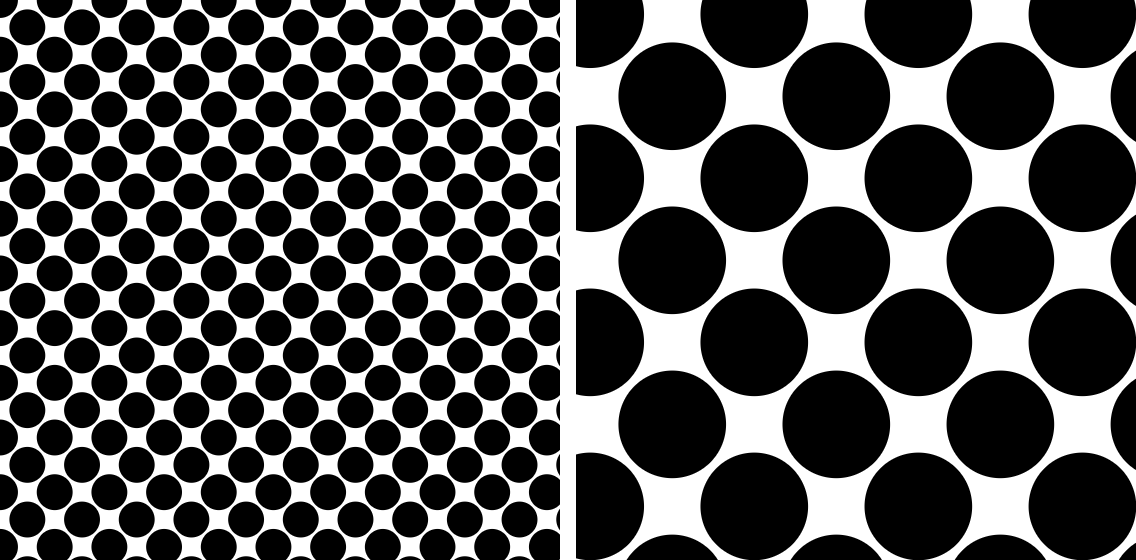
Left: the whole. Right: its middle third, enlarged.
A three.js fragment shader for this pattern:

```glsl
// Black dots on white, set in a staggered (checkerboard) lattice.
// Each square cell holds a dot at its corners and one at its centre;
// the distance to the nearest dot gives a smooth-edged disc.

varying vec2 vUv;

// Distance from p to the nearest point of the unit grid
float gridPointDistance(vec2 p) {
  return length(fract(p + 0.5) - 0.5);
}

void main() {
  // Cells of 10.24 per side, with a dot centred on the upper left corner
  vec2 cell = (vUv - vec2(0.0, 1.0)) * 10.24;

  // Corner dots and centre dots together
  float nearest = min(gridPointDistance(cell), gridPointDistance(cell + 0.5));

  // Edge softened over one pixel, measured on the unbroken coordinate
  float pixel = max(fwidth(cell.x), 0.0001);
  float paper = clamp((nearest - 0.328) / pixel + 0.5, 0.0, 1.0);

  gl_FragColor = vec4(mix(vec3(0.0), vec3(1.0), paper), 1.0);
}
```
